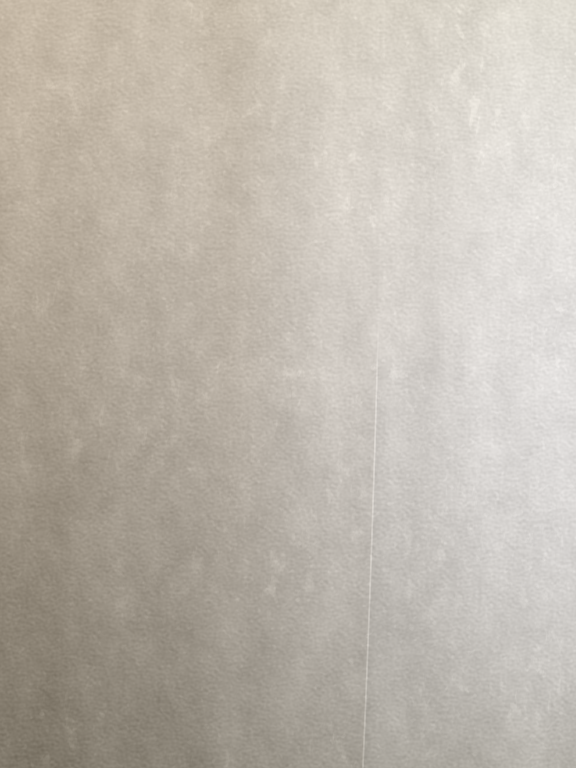
Give the GLSL for this texture, as a WebGL 1 fragment shader.

```glsl
precision highp float;
// A softly lit plaster wallpaper: light falls from the upper right over warm
// grey-beige, with cloudy vertical mottling, pale flaked scuffs, a fine embossed
// grain and one thin seam. Built from colour curves and gradient noise.
uniform vec2 u_resolution;

vec2 hashGradient(vec2 cell) {
  vec2 q = vec2(dot(cell, vec2(127.1, 311.7)), dot(cell, vec2(269.5, 183.3)));
  return fract(sin(q) * 43758.55) * 2.0 - 1.0;
}

float gradientNoise(vec2 p) {
  vec2 i = floor(p), f = fract(p);
  vec2 w = f * f * f * (f * (f * 6.0 - 15.0) + 10.0);
  float a = dot(hashGradient(i), f);
  float b = dot(hashGradient(i + vec2(1.0, 0.0)), f - vec2(1.0, 0.0));
  float c = dot(hashGradient(i + vec2(0.0, 1.0)), f - vec2(0.0, 1.0));
  float d = dot(hashGradient(i + 1.0), f - 1.0);
  return mix(mix(a, b, w.x), mix(c, d, w.x), w.y);
}

float fbm(vec2 p) {
  float sum = 0.0, amplitude = 0.6;
  for (int i = 0; i < 4; i++) {
    sum += amplitude * gradientNoise(p);
    p = mat2(0.96, 0.28, -0.28, 0.96) * p * 2.03 + 17.3;
    amplitude *= 0.6;
  }
  return sum;
}

// Broad light: left and right colours at three heights, joined by a parabola.
vec3 wallLight(vec2 uv) {
  float x = mix(uv.x, uv.x * uv.x * (3.0 - 2.0 * uv.x), 0.5);
  vec3 bottom = mix(vec3(0.49, 0.46, 0.405), vec3(0.71, 0.695, 0.665), x);
  vec3 middle = mix(vec3(0.64, 0.597, 0.535), vec3(0.885, 0.875, 0.868), x);
  vec3 top = mix(vec3(0.765, 0.712, 0.638), vec3(0.875, 0.86, 0.82), x);
  vec3 control = 2.0 * middle - 0.5 * (bottom + top);
  return mix(mix(bottom, control, uv.y), mix(control, top, uv.y), uv.y);
}

// Pale flakes and thin upright scratches, gathered in loose patches.
float scuffs(vec2 p) {
  float patches = smoothstep(-0.25, 0.25, gradientNoise(p * vec2(8.0, 6.0) + 4.7));
  float flakes = smoothstep(0.08, 0.36, fbm(p * vec2(46.0, 32.0) + 9.1));
  vec2 leaning = vec2(p.x - 0.12 * p.y, p.y);
  float scratches = smoothstep(0.2, 0.42, fbm(leaning * vec2(70.0, 15.0) + 31.0));
  return patches * (flakes + 0.7 * scratches);
}

// Relief of small bumps, lit from above.
float embossedGrain(vec2 p) {
  vec2 q = p * vec2(160.0, 205.0);
  float relief = gradientNoise(q) - gradientNoise(q + vec2(0.25, 0.5));
  float bumps = gradientNoise(p * vec2(215.0, 245.0) + 5.0);
  float beads = smoothstep(0.2, 0.5, gradientNoise(p * 135.0 + 40.0));
  return 0.8 * relief + 0.95 * bumps + 0.6 * beads;
}

void main() {
  vec2 uv = gl_FragCoord.xy / u_resolution;
  vec2 p = gl_FragCoord.xy / u_resolution.y;
  float pixel = 1.0 / u_resolution.x;
  vec3 color = wallLight(uv);

  // Soft upright bands and cloudy mottling
  float bands = gradientNoise(vec2(uv.x * 11.0, uv.y * 1.6) + 2.3);
  float clouds = fbm(p * vec2(17.0, 9.0) + 21.0);
  float blotches = fbm(p * vec2(42.0, 30.0) + 55.0);
  color += vec3(0.042, 0.043, 0.045) * bands;
  color += 0.058 * clouds + 0.05 * blotches;
  float duskBand = exp(-pow((uv.x - 0.4) / 0.07, 2.0));
  color -= vec3(0.02, 0.024, 0.029) * duskBand * smoothstep(0.0, 0.6, uv.y);

  // Scuffs and surface grain
  color += vec3(0.045, 0.045, 0.044) * scuffs(p);
  color += 0.043 * embossedGrain(p);

  // Seam between two strips, fading out toward the top
  float seamX = 0.63 + 0.058 * uv.y - 0.02 * uv.y * uv.y;
  float offset = uv.x - seamX;
  float fade = 1.0 - smoothstep(0.46, 0.6, uv.y);
  float line = 1.0 - smoothstep(0.0005, 0.0008 + pixel, abs(offset));
  float rightStrip = smoothstep(-pixel, pixel, offset);
  color += vec3(0.002, 0.005, 0.008) * rightStrip * fade * exp(-offset * 5.0);
  color -= 0.012 * fade * exp(-pow((offset - 0.005) / 0.004, 2.0));
  color += 0.08 * line * mix(0.04, 1.0, fade);

  gl_FragColor = vec4(clamp(color, 0.0, 1.0), 1.0);
}
```
